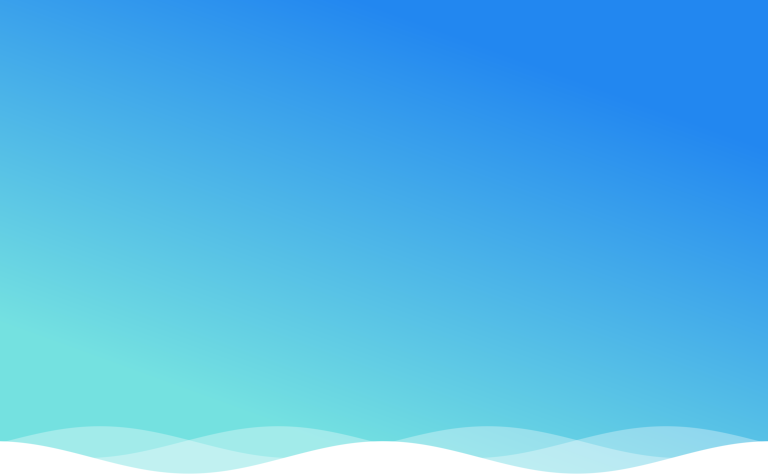
Write a WebGL 1 fragment shader that draws this background.

```glsl
precision highp float;

uniform vec2 u_resolution;

const float TAU = 6.2831853;

// Coverage of the area under a repeating crest
float wave(vec2 uv, float crestX, float middle, float height) {
    float top = middle + height * cos(TAU * (uv.x - crestX) / 0.505);
    float soft = 0.75 / u_resolution.y;
    return 1.0 - smoothstep(-soft, soft, uv.y - top);
}

// Diagonal blend from aqua at lower left to blue at upper right
vec3 sky(vec2 uv) {
    vec3 aqua = vec3(0.455, 0.882, 0.88);
    vec3 blue = vec3(0.135, 0.53, 0.941);
    vec2 aspect = vec2(u_resolution.x / u_resolution.y, 1.0);
    vec2 direction = vec2(sin(radians(20.0)), cos(radians(20.0)));
    float along = dot((uv - 0.5) * aspect, direction) / dot(aspect, direction) + 0.5;
    return mix(aqua, blue, clamp((along - 0.2) / 0.6, 0.0, 1.0));
}

void main() {
    vec2 uv = gl_FragCoord.xy / u_resolution;
    vec3 white = vec3(1.0);
    vec3 color = sky(uv);

    // Two mirrored translucent waves
    float center = 0.246;
    color = mix(color, white, 0.33 * wave(uv, center - 0.116, 0.0672, 0.0336));
    color = mix(color, white, 0.33 * wave(uv, center + 0.116, 0.0672, 0.0336));

    // Solid front wave with its trough at the center
    color = mix(color, white, wave(uv, center + 0.2525, 0.035, 0.0342));

    gl_FragColor = vec4(color, 1.0);
}
```
